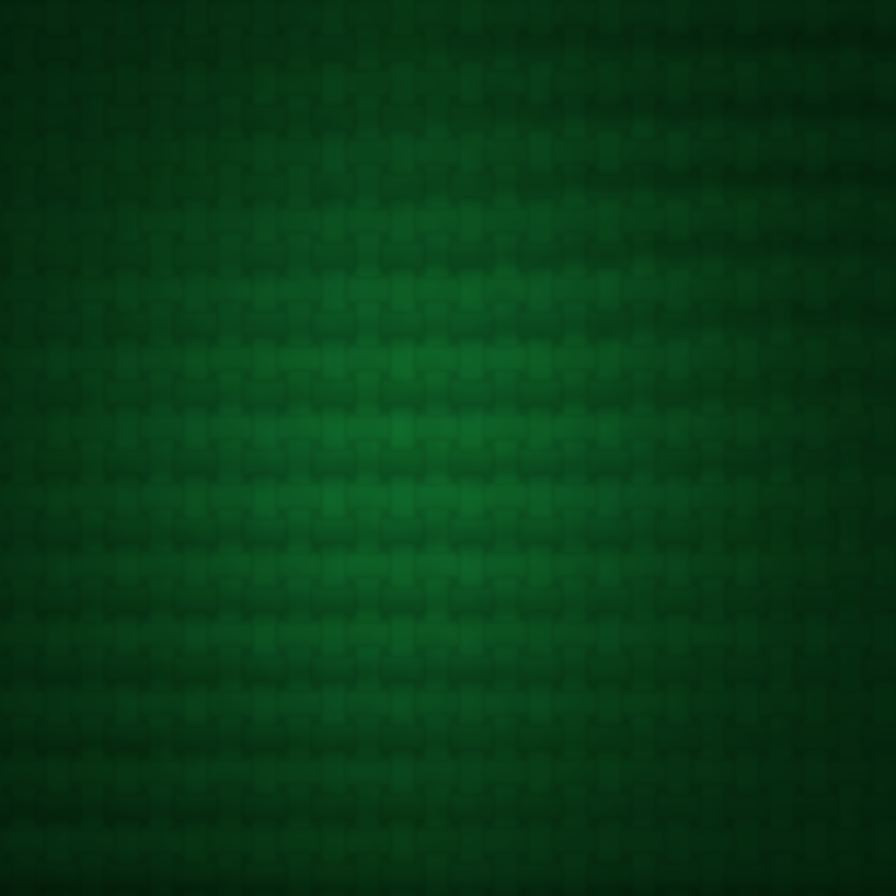
Give the GLSL for this background, as a Shadertoy shader.

```glsl
// Dark green woven cloth lit by a soft central glow.
// A checkerboard of over/under threads forms the weave, and skewed cosine
// folds run across it, strongest along the rising diagonal.

const float TAU = 6.28318;

float hash(vec2 p) {
    return fract(sin(dot(p, vec2(127.1, 311.7))) * 43758.5);
}

float noise(vec2 p) {
    vec2 i = floor(p), f = fract(p);
    f = f * f * (3.0 - 2.0 * f);
    return mix(mix(hash(i), hash(i + vec2(1, 0)), f.x),
               mix(hash(i + vec2(0, 1)), hash(i + vec2(1, 1)), f.x), f.y);
}

// Soft bar along y, with rounded ends; q is centred on the cell
float thread(vec2 q) {
    return smoothstep(0.46, 0.2, abs(q.x)) * smoothstep(0.85, 0.45, abs(q.y));
}

// Alternating vertical and horizontal threads, blended over neighbouring cells
float weave(vec2 p) {
    vec2 cell = floor(p);
    float height = 0.0;
    for (int j = -1; j <= 1; j++) {
        for (int i = -1; i <= 1; i++) {
            vec2 c = cell + vec2(i, j);
            vec2 q = p - c - 0.5;
            bool upright = mod(c.x + c.y, 2.0) < 0.5;
            float bar = upright ? thread(q) : 0.75 * thread(q.yx);
            height = max(height, bar * (0.8 + 0.2 * hash(c)));
        }
    }
    return height;
}

// Horizontal folds: slow fade downward, then a quick return to light
float folds(vec2 uv) {
    float shift = 0.22 * smoothstep(1.1, 1.6, uv.x + uv.y);
    float wobble = 0.04 * cos(TAU * (13.0 * uv.x - 0.34));
    float a = TAU * ((1.0 - uv.y) * 13.0 - 6.18 + shift + wobble);
    float wave = cos(a - 0.5 * (1.0 - cos(a)));
    float diagonal = uv.x - uv.y;
    return wave * (0.02 + 0.085 * exp(-4.0 * diagonal * diagonal));
}

void mainImage(out vec4 fragColor, in vec2 fragCoord) {
    vec2 uv = fragCoord / iResolution.xy;

    // Central glow with a faint upright ridge
    vec2 d = uv - vec2(0.46, 0.51);
    float light = 0.137 + 0.215 * exp(-6.2 * dot(d, d));
    light += 0.022 * exp(-40.0 * d.x * d.x);

    // Folds, threads and uneven dye
    float cloth = weave(uv * 26.0 - vec2(0.18, 0.1));
    light *= 1.0 + folds(uv);
    light *= 0.875 + 0.145 * cloth;
    light *= 0.97 + 0.06 * noise(uv * 52.0);

    // Darkened lower hem
    light *= 0.85 + 0.15 * smoothstep(0.0, 0.025, uv.y);

    // Green ramp with a slight drift in hue
    float tint = noise(uv * vec2(13.0, 26.0) + 7.0) - 0.5;
    vec3 color = vec3(0.15 * light - 0.005, light, 0.43 * light - 0.012);
    color.b -= 0.04 * tint * light;
    fragColor = vec4(clamp(color, 0.0, 1.0), 1.0);
}
```
